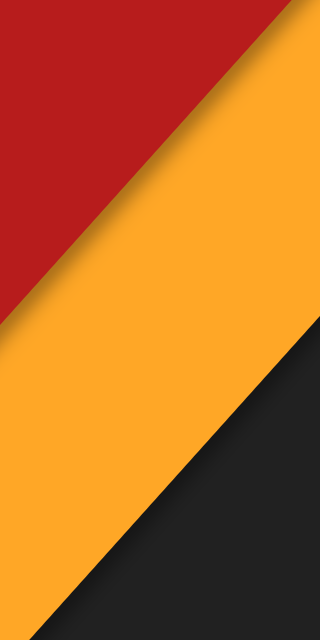
Write a WebGL 2 fragment shader that draws this background.

```glsl
#version 300 es
precision highp float;
// Three flat paper sheets stacked along parallel diagonal edges: red over amber
// over charcoal. Each sheet is a half plane given by a signed distance, and
// casts a soft Gaussian shadow on the sheet below it.

uniform vec2 u_resolution;
out vec4 fragColor;

// Colours
const vec3 RED = vec3(0.718, 0.110, 0.110);
const vec3 AMBER = vec3(1.000, 0.655, 0.149);
const vec3 CHARCOAL = vec3(0.130);

// Layout, in units of the canvas width
const vec2 EDGE_DIRECTION = vec2(0.9115, 1.0156);
const vec2 RED_EDGE = vec2(0.0, 0.9844);      // a point on the red edge
const vec2 AMBER_EDGE = vec2(0.0911, 0.0);    // a point on the amber edge

// Shadow
const float SHADOW_STRENGTH = 0.31;
const float SHADOW_WIDTH = 0.052;

// Signed distance to a diagonal edge, positive to its lower right
float edgeDistance(vec2 p, vec2 edgePoint) {
    vec2 along = normalize(EDGE_DIRECTION);
    return dot(p - edgePoint, vec2(along.y, -along.x));
}

// Lays a sheet over the colour below, after darkening it with a shadow
vec3 laySheet(vec3 below, vec3 sheet, float d, float pixel) {
    float reach = max(d, 0.0) / SHADOW_WIDTH;
    vec3 shaded = below * (1.0 - SHADOW_STRENGTH * exp(-reach * reach));
    float cover = clamp(0.5 - d / pixel, 0.0, 1.0);
    return mix(shaded, sheet, cover);
}

void main() {
    vec2 p = gl_FragCoord.xy / u_resolution.x;
    float pixel = 1.0 / u_resolution.x;

    // Stack the sheets from the bottom up
    vec3 color = CHARCOAL;
    color = laySheet(color, AMBER, edgeDistance(p, AMBER_EDGE), pixel);
    color = laySheet(color, RED, edgeDistance(p, RED_EDGE), pixel);
    fragColor = vec4(color, 1.0);
}
```
